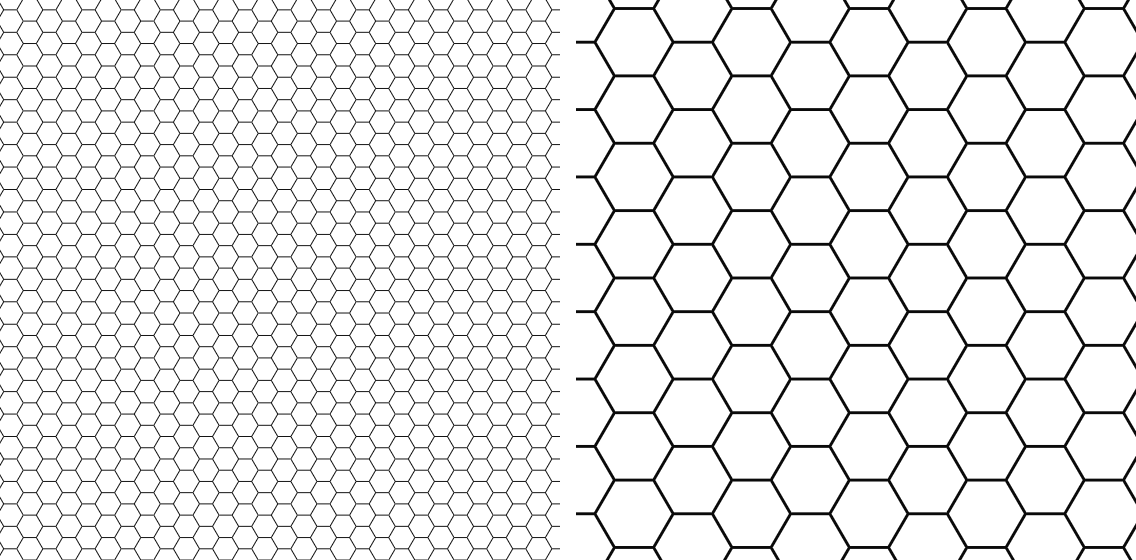
Left, the full canvas; right, a detail of the centre.
Give the GLSL for this pattern, as a Shadertoy shader.

```glsl
// Thin dark honeycomb of flat-topped hexagons on plain white.
// Two offset rectangular lattices give the nearest cell centre; the hexagonal
// distance to the cell border is drawn as a line with box-filtered coverage.

const vec2  CELL_PITCH  = vec2(0.06992, 0.04010); // spacing within one lattice
const vec2  CELL_CENTRE = vec2(0.2630, 0.9423);   // centre of one hexagon
const float LINE_WIDTH  = 0.00172;
const vec3  PAPER_COLOR = vec3(1.0);
const vec3  LINE_COLOR  = vec3(0.04);

const float SQRT3 = 1.7320508;

// Offset from the nearest point of a rectangular lattice
vec2 latticeOffset(vec2 p, vec2 pitch) {
    return p - pitch * floor(p / pitch + 0.5);
}

// Distance to the border of the enclosing hexagon, for cells of height 1
float hexBorderDistance(vec2 p) {
    vec2 pitch = vec2(SQRT3, 1.0);
    vec2 a = latticeOffset(p, pitch);
    vec2 b = latticeOffset(p - 0.5 * pitch, pitch);
    vec2 q = abs(dot(a, a) < dot(b, b) ? a : b);
    return 0.5 - max(q.y, dot(q, vec2(0.5 * SQRT3, 0.5)));
}

// Share of a pixel covered by a line whose axis lies at distance d
float lineCoverage(float d, float width, float pixel) {
    float near = max(d - 0.5 * width, -0.5 * pixel);
    float far = min(d + 0.5 * width, 0.5 * pixel);
    return clamp((far - near) / pixel, 0.0, 1.0);
}

void mainImage(out vec4 fragColor, in vec2 fragCoord) {
    float pixel = 1.0 / iResolution.y;
    vec2 uv = fragCoord * pixel;

    // Scale so that the cells become regular hexagons of height 1
    vec2 p = (uv - CELL_CENTRE) / CELL_PITCH * vec2(SQRT3, 1.0);
    float d = hexBorderDistance(p) * CELL_PITCH.y;

    float ink = lineCoverage(d, LINE_WIDTH, pixel);
    fragColor = vec4(mix(PAPER_COLOR, LINE_COLOR, ink), 1.0);
}
```
